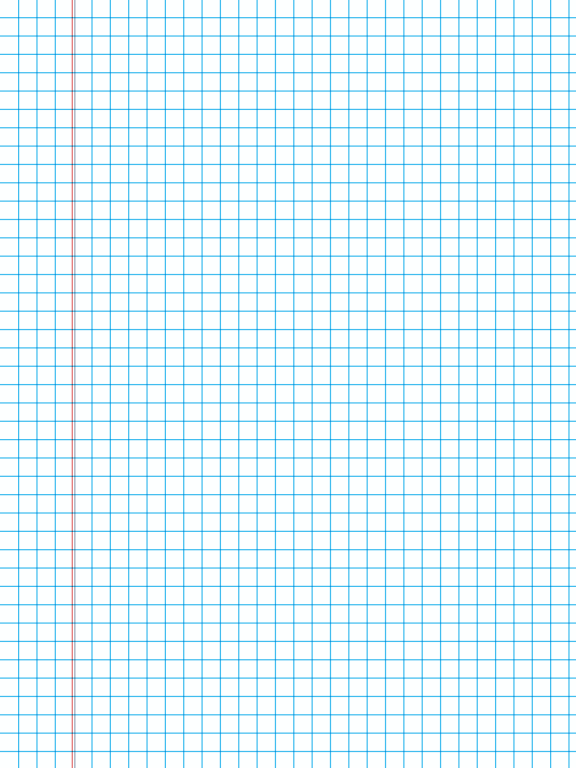
This pattern is drawn by a Shadertoy shader. Its source:

```glsl
// Squared notebook paper: a fine cyan grid on white with a double margin rule.
// Space is scaled so one grid cell is one unit. Rules thinner than a pixel are
// widened and faded in proportion, so all keep an even weight at any canvas size.

// Ink coverage of a rule whose centre lies at distance d.
float rule(float d, float width, float pixel) {
    float spread = max(width, 1.25 * pixel);
    float covered = clamp(0.5 * (spread + pixel) - abs(d), 0.0, pixel) / pixel;
    return covered * width / spread;
}

// Signed distance to the nearest whole number.
float toNearestLine(float x) {
    return fract(x + 0.5) - 0.5;
}

void mainImage(out vec4 fragColor, in vec2 fragCoord) {
    // About 41.86 cells fit the canvas height
    float pixel = 41.864 / iResolution.y;
    vec2 cell = fragCoord * pixel;

    // Grid: no column on the left edge, and the margin takes the place of column 4
    vec3 ink = vec3(0.0, 0.655, 0.915);
    float x = cell.x - 0.015;
    float column = floor(x + 0.5);
    float columns = rule(toNearestLine(x), 0.051, pixel);
    if (column < 1.0 || column == 4.0) columns = 0.0;
    float rows = rule(toNearestLine(cell.y - 0.90), 0.051, pixel);

    // Rules multiply where they cross
    vec3 color = vec3(0.994, 1.0, 1.0);
    color *= mix(vec3(1.0), ink, columns);
    color *= mix(vec3(1.0), ink, rows);

    // Margin: a red rule and a blue-grey companion
    color *= mix(vec3(1.0), vec3(0.86, 0.32, 0.32), rule(cell.x - 3.94, 0.055, pixel));
    color *= mix(vec3(1.0), vec3(0.42, 0.48, 0.58), rule(cell.x - 4.08, 0.045, pixel));

    fragColor = vec4(color, 1.0);
}
```
